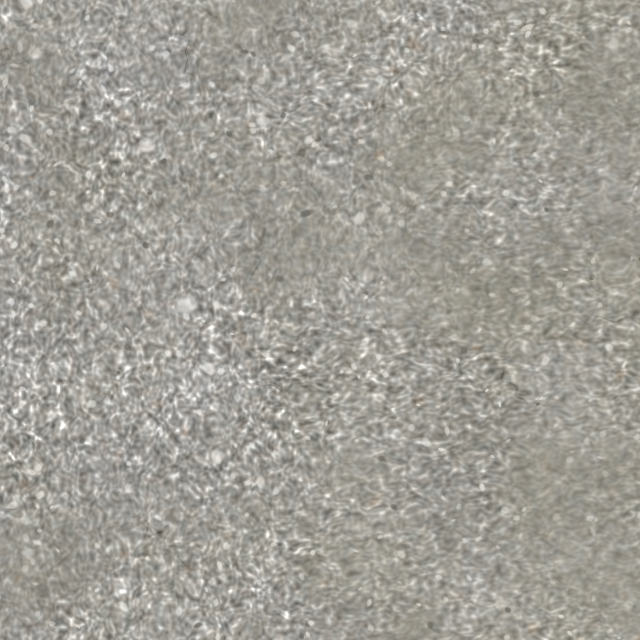
Give the GLSL for this texture, as a WebGL 2 fragment shader.

```glsl
#version 300 es
precision highp float;

// Weathered concrete: band-limited gradient noise forms a fine mineral grain,
// round on the left and drawn out sideways on the right, with patchy contrast.
// Pale chips, dark pits and broken hairline cracks are scattered on top.

uniform vec2 u_resolution;
out vec4 fragColor;

vec2 hash2(vec2 p) {
    vec3 q = fract(p.xyx * vec3(0.1031, 0.1030, 0.0973));
    q += dot(q, q.yzx + 33.33);
    return fract((q.xx + q.yz) * q.zy);
}

float gradientDot(vec2 corner, vec2 offset) {
    float angle = 6.2832 * hash2(corner + 57.0).x;
    return dot(vec2(cos(angle), sin(angle)), offset);
}

// Gradient noise, roughly -0.7 to 0.7
float noise(vec2 p) {
    vec2 i = floor(p), f = p - i;
    vec2 w = f * f * f * (f * (f * 6.0 - 15.0) + 10.0);
    float low = mix(gradientDot(i, f), gradientDot(i + vec2(1, 0), f - vec2(1, 0)), w.x);
    float high = mix(gradientDot(i + vec2(0, 1), f - vec2(0, 1)),
                     gradientDot(i + 1.0, f - 1.0), w.x);
    return mix(low, high, w.y);
}

float fbm(vec2 p) {
    float sum = 0.0, weight = 1.0;
    for (int octave = 0; octave < 4; octave++) {
        sum += weight * noise(p);
        p = mat2(1.6, 1.2, -1.2, 1.6) * p + 19.7;
        weight *= 0.55;
    }
    return sum;
}

// Three sizes of grain on lattices turned against each other
float grain(vec2 p) {
    vec2 turned = mat2(0.8, 0.6, -0.6, 0.8) * p;
    return 0.5 * noise(p * 46.0 + 37.0) + 0.9 * noise(turned * 80.0 + 111.0)
         + 0.8 * noise(p * 139.0 + 83.0);
}

// Coverage by randomly turned, lumpy ellipses; the radius is in cell units
float scatter(vec2 p, float cells, float chance, float radius) {
    p *= cells;
    vec2 home = floor(p);
    float cover = 0.0;
    for (int y = -1; y <= 1; y++) {
        for (int x = -1; x <= 1; x++) {
            vec2 cell = home + vec2(x, y);
            vec2 pick = hash2(cell + cells * 3.0);
            vec2 d = p - cell - hash2(cell + 131.0);
            float turn = 6.2832 * pick.y;
            d = mat2(cos(turn), sin(turn), -sin(turn), cos(turn)) * d;
            d.x *= 1.0 + 0.7 * fract(pick.y * 7.3);
            float size = radius * mix(0.5, 1.0, fract(pick.x * 37.0));
            float lump = 1.0 + 0.25 * noise(d / size * 1.3 + 40.0 * pick);
            float shape = 1.0 - smoothstep(0.5, 1.3, length(d) * lump / size);
            cover = max(cover, shape * step(pick.x, chance));
        }
    }
    return cover;
}

void main() {
    vec2 p = gl_FragCoord.xy / min(u_resolution.x, u_resolution.y);

    // Slow fields: patches of contrast, grain direction and shade
    float patches = fbm(p * 4.0 + 5.0) + 0.5 * noise(p * 17.0 + 9.0);
    float rough = clamp(0.98 + 0.7 * patches - 0.35 * (p.x - 0.4), 0.5, 1.45);
    float drawn = smoothstep(0.2, 0.8, p.x - 0.3 * (p.y - 0.5) + 0.5 * fbm(p * 4.0 + 31.0));
    float shade = fbm(p * 6.0 + 71.0) + 0.8 * noise(p * 24.0 + 13.0);

    // Grain: round and sideways kinds blended at constant strength
    vec2 warped = p + 0.007 * vec2(noise(p * 27.0), noise(p * 27.0 + 47.0));
    vec2 slanted = vec2(warped.x + 0.25 * warped.y, warped.y - 0.15 * warped.x);
    float g = grain(warped * vec2(1.08, 0.95)) * cos(1.5708 * drawn)
            + grain(slanted * vec2(0.78, 1.12) + 3.0) * sin(1.5708 * drawn);
    g *= rough;
    float tone = 0.613 + 0.21 * g + 0.15 * g * abs(g) * step(0.0, g);
    tone += 0.05 * shade + 0.045 * (rough - 0.95);

    // Pale chips, more of them where the surface is rough
    float chips = max(scatter(warped, 41.0, 0.16, 0.29),
                      scatter(warped + 0.37, 19.0, 0.08, 0.24));
    tone = mix(tone, max(tone, 0.84 + 0.10 * g), chips * clamp(rough - 0.1, 0.3, 0.95));

    // Dark pits and interrupted cracks
    float pits = max(scatter(warped + 0.61, 27.0, 0.04, 0.22),
                     scatter(p + 0.13, 9.0, 0.06, 0.08));
    float crackLine = abs(noise(p * 5.0 + 0.12 * noise(p * 40.0) + 17.0));
    float cracks = (1.0 - smoothstep(0.004, 0.022, crackLine))
                 * smoothstep(0.1, 0.4, noise(p * 9.0 + 63.0));
    tone = mix(tone, 0.37, 0.65 * pits);
    tone -= 0.08 * cracks;

    // Warm grey with faint olive, cool and rusty drifts
    float warmth = 0.6 * (p.x - 0.5) + 0.7 * fbm(p * 5.0 + 91.0) - 0.5 * (rough - 0.95);
    vec3 color = vec3(tone) + vec3(0.009, -0.001, -0.031);
    color += vec3(0.007, 0.003, -0.020) * warmth;
    color += vec3(0.018, -0.003, -0.020) * noise(p * 58.0 + 29.0);
    float rust = scatter(p + 0.83, 23.0, 0.05, 0.32);
    color += vec3(0.022, -0.003, -0.022) * rust;

    fragColor = vec4(clamp(color, 0.0, 1.0), 1.0);
}
```
